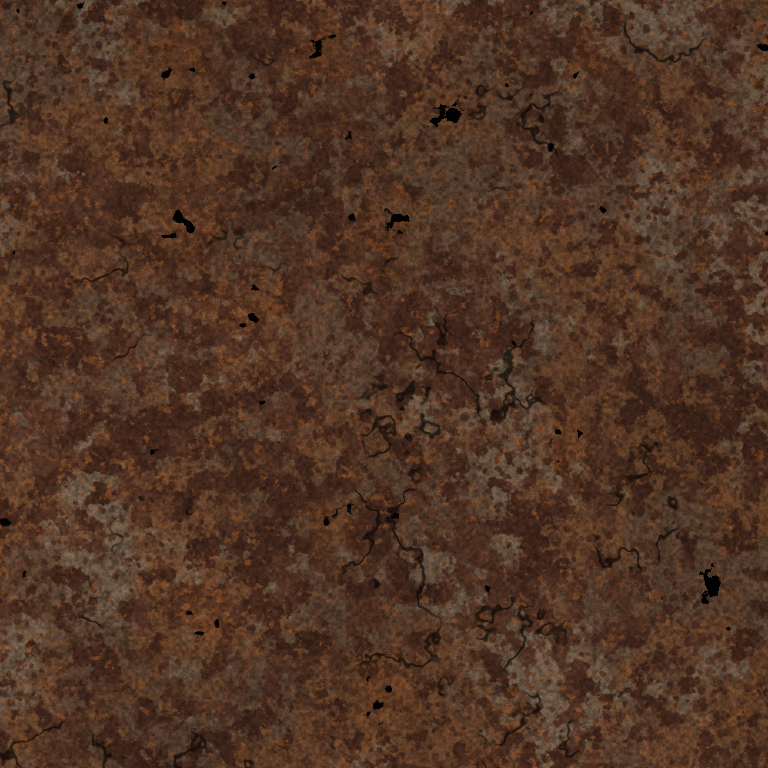
Write a WebGL 1 fragment shader that draws this texture.

```glsl
precision highp float;
// Rusted sheet metal: dark rust blotches and round spots over worn brown ground,
// with grey patches, orange specks, fine grain, hairline cracks and black holes.
// Layers of fractal value noise are thresholded; spots and holes sit on jittered grids.

uniform vec2 u_resolution;

#define PATCH_SCALE 7.0
#define MOTTLE_SCALE 48.0
#define RUST_LEVEL 0.012
#define SPOT_GRID 75.0
#define SPOT_RADIUS 0.0048
#define GRAIN_SCALE 230.0
#define GRAIN 0.85
#define TEAR_RADIUS 0.013
#define CLUSTER_RADIUS 0.030
#define PINHOLE_RADIUS 0.0034
#define CRACK_DEPTH 0.6

const vec3 DEEP_RUST = vec3(0.24, 0.14, 0.10);
const vec3 RUST = vec3(0.30, 0.185, 0.13);
const vec3 OCHRE = vec3(0.37, 0.24, 0.155);
const vec3 UMBER = vec3(0.33, 0.24, 0.18);
const vec3 GREY = vec3(0.39, 0.315, 0.25);
const vec3 ORANGE = vec3(0.46, 0.27, 0.14);
const vec3 VOID = vec3(0.01, 0.008, 0.006);

float hash(vec2 p) {
  vec3 q = fract(p.xyx * 0.1031);
  q += dot(q, q.yzx + 33.33);
  return fract((q.x + q.y) * q.z);
}

float noise(vec2 p) {
  vec2 i = floor(p), f = fract(p);
  f = f * f * (3.0 - 2.0 * f);
  vec2 e = vec2(1.0, 0.0);
  return mix(mix(hash(i), hash(i + e), f.x),
             mix(hash(i + e.yx), hash(i + e.xx), f.x), f.y);
}

float fbm(vec2 p) {
  float sum = 0.0, total = 0.0, amp = 1.0;
  for (int i = 0; i < 5; i++) {
    sum += amp * noise(p);
    total += amp;
    amp *= 0.55;
    p = mat2(1.6, 1.2, -1.2, 1.6) * p + 17.3;
  }
  return sum / total;
}

// Offset to the nearest scattered site (xy) and its random value (z).
vec3 nearestSite(vec2 p, float grid, float chance, float seed) {
  vec3 best = vec3(9.0);
  for (int j = -1; j <= 1; j++) {
    for (int i = -1; i <= 1; i++) {
      vec2 cell = floor(p * grid) + vec2(float(i), float(j)) + seed;
      vec2 jitter = vec2(hash(cell + 3.7), hash(cell + 11.9));
      vec2 offset = p - (cell - seed + jitter) / grid;
      if (hash(cell) < chance && dot(offset, offset) < dot(best.xy, best.xy))
        best = vec3(offset, hash(cell + 23.1));
    }
  }
  return best;
}

void main() {
  vec2 p = gl_FragCoord.xy / min(u_resolution.x, u_resolution.y);
  float pixel = 1.0 / min(u_resolution.x, u_resolution.y);
  vec2 warp = vec2(fbm(p * 60.0), fbm(p * 60.0 + 31.0)) - 0.5;
  float mottle = fbm(p * MOTTLE_SCALE + 5.0) - 0.5;

  // Worn ground: ochre and umber, with grey patches
  vec3 color = mix(OCHRE, UMBER, smoothstep(0.43, 0.55, fbm(p * 9.0 + 60.0)));
  float worn = 0.7 * fbm(p * 8.0 + 90.0) + 0.3 * fbm(p * 65.0 + 40.0);
  color = mix(color, GREY, smoothstep(0.52, 0.62, worn));

  // Rust blotches and round spots
  float bulk = fbm(p * PATCH_SCALE + 20.0) - 0.5;
  float blotch = smoothstep(-0.05, 0.05, mottle + 0.5 * bulk - RUST_LEVEL);
  vec3 spot = nearestSite(p + warp * 0.012, SPOT_GRID, 0.5, 140.0);
  float spotRadius = SPOT_RADIUS * (0.6 + 0.7 * spot.z);
  float spots = 1.0 - smoothstep(0.6, 1.2, length(spot.xy) / spotRadius);
  float depth = smoothstep(0.41, 0.59, fbm(p * 30.0 + 75.0) + 0.25 * mottle);
  color = mix(color, mix(RUST, DEEP_RUST, depth), max(blotch, 0.85 * spots));

  // Orange specks, also gathered around the hole clusters
  vec3 cluster = nearestSite(p, 6.0, 0.33, 310.0);
  float clusterDist = length(cluster.xy + warp * 0.05) / CLUSTER_RADIUS;
  float halo = exp(-clusterDist * clusterDist * 0.6);
  float speck = smoothstep(0.62, 0.74, fbm(p * 105.0 + 8.0) + 0.12 * halo);
  color = mix(color, ORANGE, max(0.7 * speck, 0.35 * halo));

  // Broad shading and fine grain
  color *= 1.0 + 0.35 * (fbm(p * 4.0 + 50.0) - 0.5);
  color *= 1.0 + GRAIN * (fbm(p * GRAIN_SCALE) - 0.5);

  // Hairline cracks in a few places
  float ridge = abs(fbm(p * 10.0 + 130.0) - 0.5);
  float cracked = smoothstep(0.58, 0.67, fbm(p * 6.0 + 170.0));
  color *= 1.0 - CRACK_DEPTH * cracked * (1.0 - smoothstep(0.004, 0.022, ridge));

  // Holes: jagged tears, clusters of bits, lone pinholes
  vec3 tear = nearestSite(p, 4.0, 0.25, 420.0);
  float angle = 6.2832 * tear.z;
  vec2 axis = vec2(cos(angle), sin(angle));
  vec2 local = vec2(dot(tear.xy, axis), dot(tear.xy, vec2(-axis.y, axis.x)));
  float tearDist = length(local * vec2(0.7, 1.35) + warp * 0.06) - TEAR_RADIUS;
  vec3 pin = nearestSite(p, 14.0, 0.12, 530.0);
  float pinDist = length(pin.xy + warp * 0.02) - PINHOLE_RADIUS * (0.5 + pin.z);
  float hole = 1.0 - smoothstep(-pixel, pixel, min(tearDist, pinDist));
  float bits = noise(p * 85.0 + warp * 1.5) - 0.62 - 0.4 * clusterDist * clusterDist;
  hole = max(hole, smoothstep(-0.05, 0.05, bits));
  color = mix(color, VOID, hole);

  gl_FragColor = vec4(color, 1.0);
}
```
